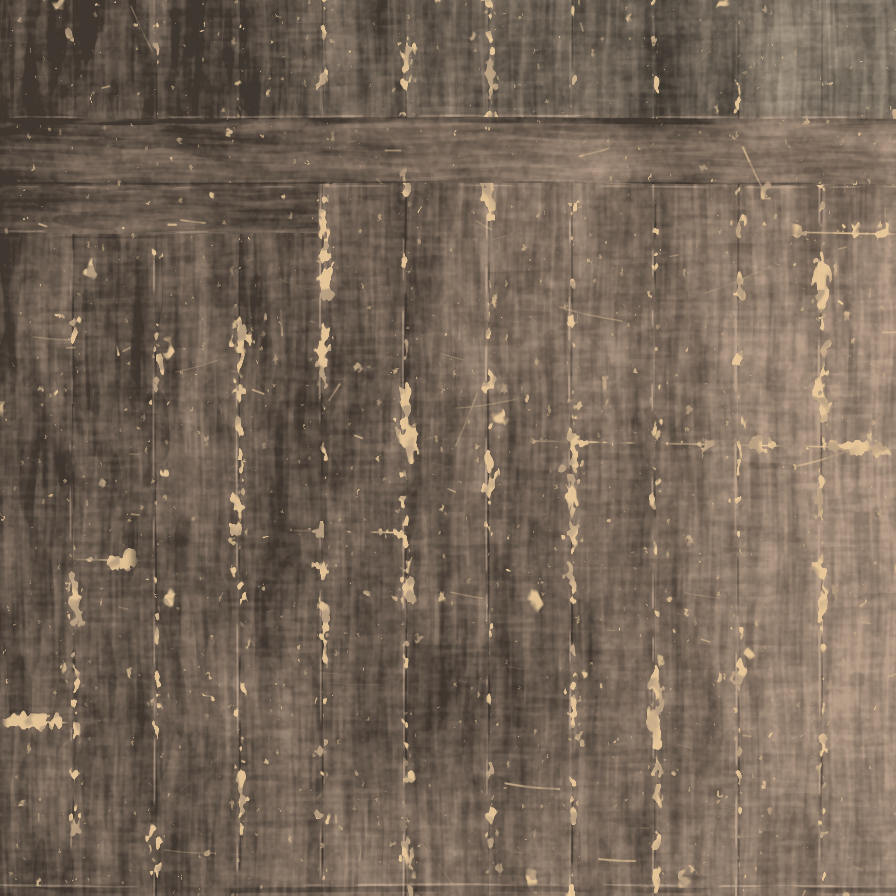
A Shadertoy shader for this texture:

```glsl
// Draws weathered brown wooden boards with a cross rail, worn pale seams, chips and scratches.

vec3 hash3(vec2 p) {
    vec3 q = fract(p.xyx * vec3(0.1031, 0.1030, 0.0973));
    q += dot(q, q.yxz + 33.33);
    return fract((q.xxy + q.yzz) * q.zyx);
}

// Smooth cellular noise, 0 to 1
float cells(vec2 p) {
    vec2 id = floor(p);
    float sum = 0.0, total = 0.0;
    for (int k = 0; k < 9; k++) {
        vec2 cell = id + vec2(k % 3 - 1, k / 3 - 1);
        vec3 h = hash3(cell);
        vec2 d = cell + h.xy - p;
        float weight = exp(-5.0 * dot(d, d));
        sum += weight * h.z;
        total += weight;
    }
    return sum / total;
}

// Antialiased band of half width w around distance zero
float cover(float d, float w) {
    float px = 0.8 / iResolution.y;
    return 1.0 - smoothstep(w - px, w + px, abs(d));
}

// Ragged flakes, one per cell, mostly tiny
float chips(vec2 p, float largest) {
    p += 0.16 * (vec2(cells(p * 9.0), cells(p * 9.0 + 40.0)) - 0.5);
    vec2 id = floor(p);
    float mask = 0.0;
    for (int k = 0; k < 9; k++) {
        vec2 cell = id + vec2(k % 3 - 1, k / 3 - 1);
        vec3 h = hash3(cell + 70.0);
        float size = largest * pow(h.z, 6.0) + 0.001;
        vec2 d = (p - cell - h.xy) * vec2(1.4, 0.5 + h.x);
        mask = max(mask, 1.0 - smoothstep(size * 0.4, size, length(d)));
    }
    return mask;
}

// Thin random scratches, mostly short and faint
float scratches(vec2 p) {
    float mask = 0.0;
    for (int i = 0; i < 110; i++) {
        vec3 h = hash3(vec2(i, 11)), k = hash3(vec2(i, 29));
        float angle = (k.x - 0.5) * (k.y < 0.5 ? 0.8 : 4.5);
        vec2 dir = vec2(cos(angle), sin(angle)), d = p - h.xy;
        float len = 0.008 + 0.07 * h.z * h.z * h.z;
        float along = clamp(dot(d, dir), 0.0, len);
        float dist = length(d - dir * along + vec2(0.0, 0.001 * sin(along * 60.0)));
        mask = max(mask, cover(dist, 0.0005 + 0.0007 * k.z * k.z) * (0.1 + 0.7 * k.z * k.z));
    }
    return mask;
}

void mainImage(out vec4 fragColor, in vec2 fragCoord) {
    vec2 p = fragCoord / iResolution.y;

    // Board layout: vertical seams, crossed by a rail
    float s = (p.x - 0.0815 - 0.0006 * sin(p.y * 9.0)) / 0.0928;
    float seam = round(s), board = floor(s);
    float seamX = (s - seam) * 0.0928;
    float railY = p.y + 0.001 * sin(p.x * 9.0);
    bool rail = railY > (p.x < 0.355 ? 0.74 : 0.795) && railY < 0.868;
    float joint = rail ? 0.0 : 1.0;
    float above = smoothstep(0.86, 0.88, p.y);

    // Wood tone: light from the right, straight grain, stains
    vec2 g = rail ? p.yx + 3.0 : p + vec2(board * 1.37, 0.0);
    g.x += 0.0015 * sin(g.y * 23.0 + board);
    vec2 glow = (p - vec2(1.02, 0.43)) * vec2(4.0, 2.6);
    float tone = 0.372 + 0.145 * p.x - 0.045 * above + 0.13 * exp(-dot(glow, glow));
    tone += 0.03 * smoothstep(0.3, 0.0, p.y);
    tone += 0.10 * (cells(g * vec2(50.0, 4.0)) - 0.5);
    tone += 0.11 * (cells(g * vec2(120.0, 11.0)) - 0.5);
    tone += 0.10 * (cells(g * vec2(300.0, 24.0)) - 0.5);
    tone += 0.15 * (cells(p * vec2(13.0, 7.0)) - 0.5);
    tone += 0.08 * (cells(p * vec2(28.0, 210.0)) - 0.5);
    tone += 0.08 * (cells(p * vec2(110.0, 75.0)) - 0.5);
    tone += 0.06 * (cells(p * 250.0) - 0.5);
    tone -= 0.06 * smoothstep(0.62, 0.75, cells(g * vec2(75.0, 16.0) + 7.0)) * (1.2 - p.x);
    tone += joint * 0.04 * (hash3(vec2(board, 5)).x - 0.5);

    // Broken dark joints and light edges
    float gap = smoothstep(0.3, 0.65, cells(vec2(seam * 5.7, p.y * 26.0)));
    float lip = smoothstep(0.4, 0.7, cells(vec2(seam * 8.3, p.y * 38.0)));
    tone -= joint * 0.14 * cover(seamX, 0.0011) * gap * (1.0 - 0.4 * above);
    tone += joint * 0.20 * cover(seamX + 0.0025, 0.001) * lip * (1.0 - 0.7 * above);
    float worn = smoothstep(0.3, 0.7, cells(vec2(p.x * 14.0, railY * 60.0)));
    float frayed = smoothstep(0.35, 0.7, cells(vec2(p.x * 30.0, railY * 170.0)));
    tone -= 0.17 * cover(railY - 0.865, 0.0035) * worn * (1.1 - 0.6 * p.x);
    tone += 0.16 * cover(railY - 0.870, 0.0012) * frayed;
    tone -= 0.12 * cover(railY - 0.796, 0.001) * worn;
    tone += 0.14 * cover(railY - 0.792, 0.001) * frayed;
    if (p.x < 0.355) tone += 0.13 * cover(railY - 0.742, 0.0012) * frayed - 0.08 * cover(railY - 0.737, 0.002) * worn;
    tone -= 0.12 * cover(railY - 0.007, 0.003) * worn;
    tone += 0.17 * cover(railY - 0.012, 0.0012) * frayed;

    // Paint rubbed away along the seams, most on every third one
    float rag = 0.5 * cells(p * vec2(95.0, 60.0)) + 0.5 * cells(p * vec2(230.0, 150.0)) - 0.5;
    float wearY = (p.y - 0.45 - 0.2 * sin(seam * 1.3 - 1.5)) / 0.18;
    float wear = 0.5 * cells(vec2(seam * 5.7, p.y * 11.0)) + 0.5 * cells(vec2(seam * 3.1, p.y * 50.0)) - 0.62;
    wear += (mod(seam, 3.0) < 0.5 ? 0.2 : 0.02) * exp(-wearY * wearY);
    float bare = joint * smoothstep(-0.001, 0.002, 0.024 * wear + 0.03 * rag - abs(seamX - 0.001));
    tone += joint * 0.07 * exp(-abs(seamX) * 130.0) * smoothstep(-0.15, 0.15, wear);

    // Rubbed horizontal streaks: height, start, end
    vec3 streaks[5] = vec3[5](vec3(0.508, 0.59, 1.0), vec3(0.408, 0.32, 0.455),
        vec3(0.376, 0.07, 0.15), vec3(0.741, 0.88, 1.0), vec3(0.195, 0.0, 0.1));
    for (int i = 0; i < 5; i++) {
        vec3 k = streaks[i];
        float n = cells(vec2(p.x * 40.0, k.x * 90.0));
        float span = smoothstep(k.y, k.y + 0.01, p.x) * (1.0 - smoothstep(k.z - 0.01, k.z + 0.01, p.x));
        float d = p.y - k.x + 0.02 * (p.x - k.y);
        float patchy = smoothstep(-0.001, 0.002, 0.024 * (n - 0.55) + 0.025 * rag - abs(d));
        bare = max(bare, span * max(patchy, cover(d, 0.0009) * smoothstep(0.2, 0.7, n)));
    }

    // Flakes and scratches
    bare = max(bare, chips(p * 12.0, 0.17));
    bare = max(bare, 0.8 * chips(p * 29.0 + 9.0, 0.2));
    bare = max(bare, 0.5 * chips(p * 62.0 + 31.0, 0.25));
    bare = max(bare, scratches(p));

    vec3 wood = clamp(tone, 0.25, 0.72) * mix(vec3(1.0, 0.865, 0.75), vec3(0.98, 0.9, 0.79), above * p.x);
    vec3 bareWood = mix(vec3(0.74, 0.64, 0.52), vec3(0.93, 0.80, 0.61), smoothstep(0.2, 0.6, cells(p * 90.0 + 5.0)));
    fragColor = vec4(mix(wood, bareWood, bare * 0.92), 1.0);
}
```
